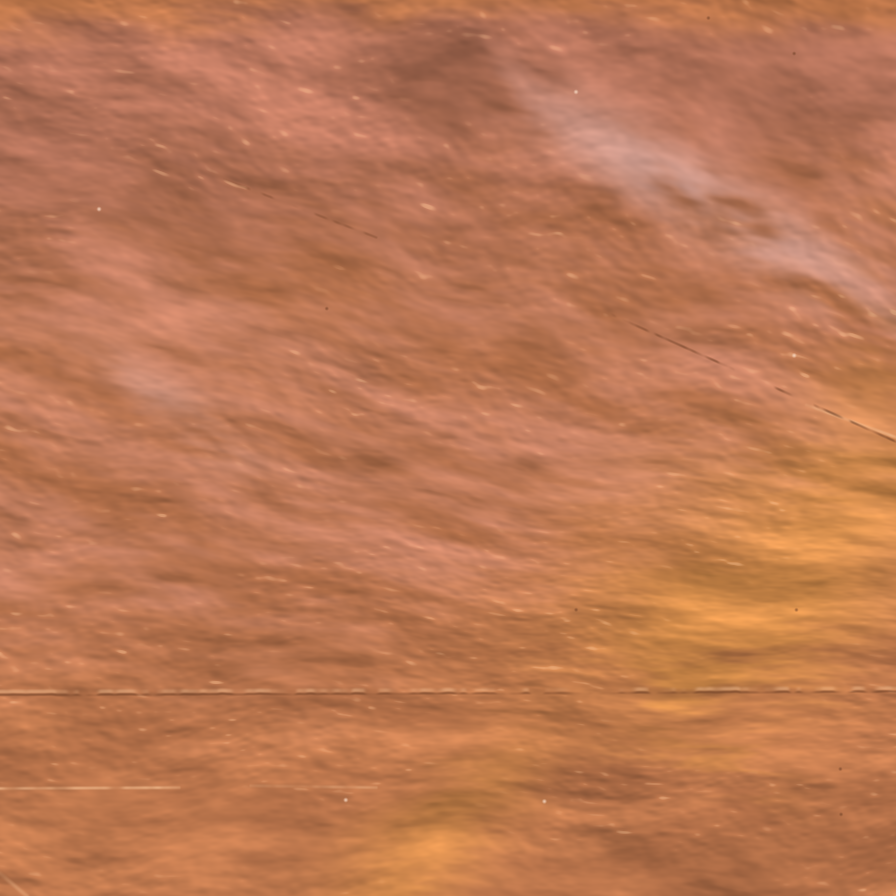
A Shadertoy shader for this texture:

```glsl
// Draws a weathered, polished wood surface with slanting ripples, golden patches and fine scratches.

const vec3 BROWN = vec3(0.71, 0.44, 0.285);
const vec3 PINK = vec3(0.77, 0.505, 0.4);
const vec3 MAUVE = vec3(0.67, 0.425, 0.345);
const vec3 ORANGE = vec3(0.765, 0.475, 0.27);
const vec3 GOLD = vec3(0.86, 0.575, 0.29);
const vec3 LILAC = vec3(0.79, 0.61, 0.57);
const vec3 CREAM = vec3(0.95, 0.74, 0.56);
const vec3 UMBER = vec3(0.43, 0.25, 0.15);

float hash(vec2 p) {
    vec3 q = fract(vec3(p.xyx) * 0.1031);
    q += dot(q, q.yzx + 33.33);
    return fract((q.x + q.y) * q.z);
}

float valueNoise(vec2 p) {
    vec2 cell = floor(p), f = fract(p);
    f = f * f * (3.0 - 2.0 * f);
    float low = mix(hash(cell), hash(cell + vec2(1, 0)), f.x);
    float high = mix(hash(cell + vec2(0, 1)), hash(cell + vec2(1, 1)), f.x);
    return mix(low, high, f.y);
}

// Layered noise; each octave is turned a little to hide the lattice.
float layers(vec2 p, int count) {
    float sum = 0.0, total = 0.0, weight = 1.0;
    for (int i = 0; i < count; i++) {
        sum += weight * valueNoise(p);
        total += weight;
        weight *= 0.6;
        p = mat2(0.995, 0.1, -0.1, 0.995) * p * 2.03 + 17.3;
    }
    return sum / total;
}

// Slope of the layered noise, as if lit from above.
float relief(vec2 p, vec2 toLight) {
    return layers(p, 2) - layers(p + toLight, 2);
}

// Soft oval patch, tilted by the given slope.
float patchMask(vec2 p, vec2 center, vec2 radius, float slope) {
    vec2 d = p - center;
    d.y -= slope * d.x;
    d /= radius;
    return exp(-dot(d, d));
}

// Thin soft stroke between two points.
float stroke(vec2 p, vec2 a, vec2 b, float width) {
    vec2 ab = b - a;
    float t = clamp(dot(p - a, ab) / dot(ab, ab), 0.0, 1.0);
    return 1.0 - smoothstep(0.0, width, length(p - a - t * ab));
}

// Sparse round flecks, one candidate per cell.
float flecks(vec2 p, float density, float chance, float radius) {
    vec2 cell = floor(p * density);
    vec2 center = 0.25 + 0.5 * vec2(hash(cell + 3.1), hash(cell + 8.7));
    float d = length(fract(p * density) - center) / density;
    return step(hash(cell + 21.0), chance) * (1.0 - smoothstep(0.0, radius, d));
}

void mainImage(out vec4 fragColor, in vec2 fragCoord) {
    vec2 uv = fragCoord / iResolution.xy;

    // Grain flow: steep in the middle, flatter towards both ends.
    float steep = smoothstep(0.05, 0.55, uv.y) * (1.0 - 0.6 * smoothstep(0.6, 1.15, uv.y));
    vec2 wave = uv;
    wave.y += 0.006 * sin(9.0 * uv.x + 5.0 * uv.y) + 0.003 * sin(23.0 * uv.x - 14.0 * uv.y);
    vec2 foldFlow = wave + vec2(0.0, 0.45 * steep * uv.x);
    vec2 grainFlow = wave + vec2(0.0, (0.02 + 0.18 * steep) * uv.x);

    float cloud = layers(uv * vec2(3.0, 5.0) + 4.0, 3);
    float fold = layers(foldFlow * vec2(6.0, 20.0) + 11.0, 3);
    float streak = layers(grainFlow * vec2(10.0, 45.0) + 31.0, 3);
    float fiber = layers(grainFlow * vec2(45.0, 130.0) + 57.0, 2);
    float bumps = relief(grainFlow * vec2(50.0, 105.0) + 83.0, vec2(0.2, 0.55));
    float rough = smoothstep(0.35, 0.65, layers(uv * vec2(6.0, 11.0) + 40.0, 2));
    float ragged = (cloud - 0.5) * 0.25 + (streak - 0.5) * 0.12;

    // Broad colour zones.
    float lit = smoothstep(0.22, 0.78, 0.6 * fold + 0.4 * streak);
    vec3 color = mix(BROWN, PINK, 0.05 + 0.9 * lit);
    color = mix(color, MAUVE * (0.93 + 0.17 * lit), 0.7 * smoothstep(0.62, 0.9, uv.y + ragged));
    float lower = 1.0 - smoothstep(0.12, 0.42, uv.y + ragged - 0.08 * uv.x);
    color = mix(color, mix(BROWN * 0.98, ORANGE, lit), 0.65 * lower);
    color = mix(color, ORANGE, 0.7 * smoothstep(0.955, 1.0, uv.y + 0.35 * ragged));

    // Golden patches and pale sheen, broken up by the grain.
    vec2 torn = uv + vec2(0.5, 1.0) * ragged;
    float gold = patchMask(torn, vec2(0.94, 0.43), vec2(0.23, 0.12), 0.35);
    gold += 0.75 * patchMask(torn, vec2(0.8, 0.28), vec2(0.2, 0.06), 0.12);
    gold += 0.75 * patchMask(torn, vec2(0.49, 0.08), vec2(0.11, 0.055), 0.5);
    gold += 0.55 * patchMask(torn, vec2(0.78, 0.15), vec2(0.1, 0.03), -0.1);
    gold += 0.4 * patchMask(torn, vec2(1.0, 0.62), vec2(0.08, 0.06), 0.0);
    color = mix(color, GOLD * (0.87 + 0.18 * lit), 0.8 * min(gold, 1.0));
    float sheen = patchMask(uv, vec2(0.78, 0.78), vec2(0.21, 0.045), -0.55);
    sheen += 0.6 * patchMask(uv, vec2(0.2, 0.54), vec2(0.08, 0.03), -0.6);
    color = mix(color, LILAC, 0.9 * sheen * smoothstep(0.38, 0.65, fold * 0.7 + streak * 0.3));

    // Fine relief: soft ripples, then crisp bumps with small glints.
    color *= 1.0 + 0.13 * (fold - 0.5) + 0.19 * (streak - 0.5) + 0.12 * (fiber - 0.5);
    color *= 1.0 + (0.07 + 0.1 * rough) * bumps;
    color = mix(color, CREAM, 0.45 * rough * smoothstep(0.25, 0.6, bumps));
    color *= 1.0 - 0.07 * smoothstep(0.65, 0.85, 1.0 - streak);

    // Plank seam with a pale upper lip, then scratches.
    float worn = layers(uv * vec2(70.0, 9.0), 2);
    float seamY = 0.224 + 0.004 * uv.x + 0.002 * (worn - 0.5);
    float seam = 1.0 - smoothstep(0.0, 0.0026, abs(uv.y - seamY));
    float lip = 1.0 - smoothstep(0.0, 0.004, abs(uv.y - seamY - 0.0035));
    color = mix(color, CREAM, 0.5 * lip * smoothstep(0.3, 0.8, worn));
    color = mix(color, UMBER, 0.55 * seam * smoothstep(0.1, 0.7, worn));
    float pale = stroke(uv, vec2(0.0, 0.12), vec2(0.2, 0.121), 0.003);
    pale += 0.6 * stroke(uv, vec2(0.28, 0.123), vec2(0.42, 0.121), 0.003);
    pale += 0.6 * stroke(uv, vec2(0.0, 0.025), vec2(0.03, 0.0), 0.004);
    pale += stroke(uv, vec2(0.9, 0.548), vec2(1.0, 0.512), 0.003);
    color = mix(color, CREAM, 0.8 * pale * worn);
    float dark = 0.6 * stroke(uv, vec2(0.25, 0.8), vec2(0.42, 0.735), 0.0025);
    dark += stroke(uv, vec2(0.68, 0.65), vec2(1.0, 0.507), 0.0025);
    color = mix(color, UMBER, 0.6 * dark * smoothstep(0.35, 0.75, worn));

    // Dust and pits.
    color = mix(color, vec3(0.97, 0.85, 0.76), 0.8 * flecks(uv, 24.0, 0.012, 0.0035));
    color = mix(color, UMBER, 0.6 * flecks(uv + 0.37, 21.0, 0.012, 0.003));
    fragColor = vec4(clamp(color, 0.0, 1.0), 1.0);
}
```
